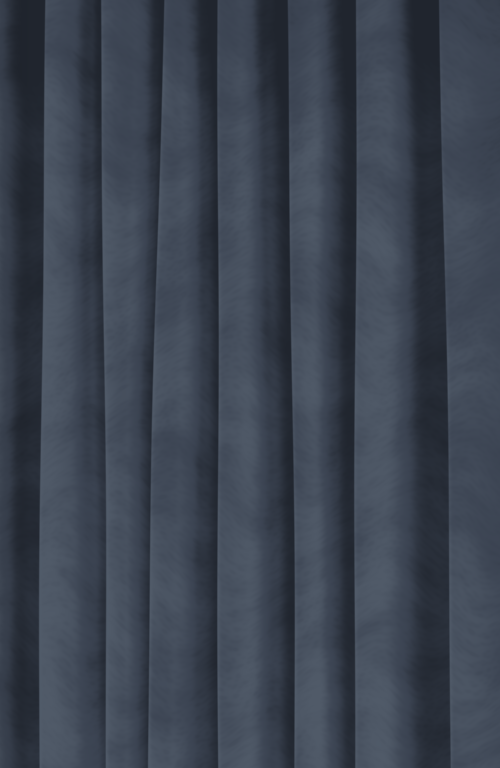
Write a WebGL 2 fragment shader that draws this texture.

```glsl
#version 300 es
precision highp float;

uniform vec2 u_resolution;
out vec4 fragColor;

const int FOLDS = 8;
const vec3 SHADOW = vec3(0.125, 0.145, 0.18);
const vec3 VELVET = vec3(0.235, 0.268, 0.325);
const vec3 SHEEN = vec3(0.315, 0.355, 0.41);

// Left edge of every fold at the hem and at the top, plus the last right edge
const float HEM[9] = float[9](-0.05, 0.078, 0.213, 0.295, 0.436, 0.590, 0.709, 0.902, 1.12);
const float TOP[9] = float[9](-0.04, 0.092, 0.201, 0.329, 0.436, 0.574, 0.713, 0.878, 1.10);
// Share of each fold that is lit before it turns into shadow
const float LIT[8] = float[8](0.50, 0.72, 0.74, 0.62, 0.60, 0.62, 0.60, 1.02);

float hash(vec2 p) {
    return fract(sin(dot(p, vec2(127.1, 311.7))) * 43758.5);
}

// Smooth cellular noise: soft distance to scattered points, about -0.5 to 0.5
float cellular(vec2 p) {
    vec2 cell = floor(p);
    float sum = 0.0;
    for (int j = -1; j <= 1; j++) {
        for (int i = -1; i <= 1; i++) {
            vec2 id = cell + vec2(i, j);
            vec2 d = id + vec2(hash(id), hash(id + 37.0)) - p;
            sum += exp(-6.0 * dot(d, d));
        }
    }
    return clamp(0.6 - 0.8 * sum, -0.5, 0.5);
}

// Brushed pile: broad clouds, smaller smudges and fine fibres
float nap(vec2 p, float seed) {
    vec2 q = p + seed * vec2(3.7, 1.9);
    q += 0.015 * vec2(sin(q.y * 31.0 + q.x * 12.0), sin(q.x * 43.0 - q.y * 9.0));
    float clouds = cellular(q * vec2(7.0, 10.0));
    float smudges = cellular(q * vec2(22.0, 38.0) + 11.0);
    float fibres = cellular(q * vec2(95.0, 160.0) + 23.0);
    return 0.55 * clouds + 0.28 * smudges + 0.17 * fibres;
}

float edgeAt(float hem, float top, float y, float seed) {
    float sway = 0.0015 * sin(y * 9.0 + seed * 2.3);
    return mix(hem, top, pow(y, 1.5)) + sway;
}

// Brightness across one fold, t running from its left to its right edge
float foldTone(float t, float y, float lit, float seed) {
    float turn = lit + 0.04 * sin(y * 5.0 + seed * 1.7);
    float shade = smoothstep(turn - 0.26, turn + 0.12, t);
    float deep = smoothstep(turn + 0.1, 1.0, t);
    float bulge = 0.07 * sin(t * 7.0 + seed);
    float height = 0.10 * (0.5 - y) - 0.14 * smoothstep(0.82, 1.0, y);
    float ripple = 0.05 * sin(t * 15.0 + seed * 2.0) * shade * (1.0 - deep);
    return 0.70 + bulge + height - 0.46 * shade - 0.15 * deep + ripple;
}

vec3 velvetColor(float tone) {
    vec3 low = mix(SHADOW, VELVET, smoothstep(0.0, 0.5, tone));
    return mix(low, SHEEN, smoothstep(0.45, 1.0, tone));
}

void main() {
    vec2 uv = gl_FragCoord.xy / u_resolution;
    vec2 p = gl_FragCoord.xy / u_resolution.y;
    float pixel = 1.0 / u_resolution.x;
    vec3 color = SHADOW;

    // Each fold overlaps the one on its left
    for (int i = 0; i < FOLDS; i++) {
        float seed = float(i);
        float left = edgeAt(HEM[i], TOP[i], uv.y, seed);
        float right = edgeAt(HEM[i + 1], TOP[i + 1], uv.y, seed + 1.0);
        float cover = smoothstep(-pixel, pixel, uv.x - left);
        if (cover <= 0.0) break;

        float t = clamp((uv.x - left) / (right - left), 0.0, 1.0);
        float tone = foldTone(t, uv.y, LIT[i], seed);
        tone += nap(p, seed) * mix(0.16, 0.34, smoothstep(0.1, 0.7, tone));

        // Thin light rim on the fold's leading edge
        float rim = exp(-pow((uv.x - left) / 0.005, 2.0));
        tone += 0.16 * rim * (1.0 - 0.4 * uv.y);
        color = mix(color, velvetColor(tone), cover);
    }

    // Contact shadow along the left border
    color *= mix(0.9, 1.0, smoothstep(0.0, 0.07, uv.x));
    fragColor = vec4(color, 1.0);
}
```
